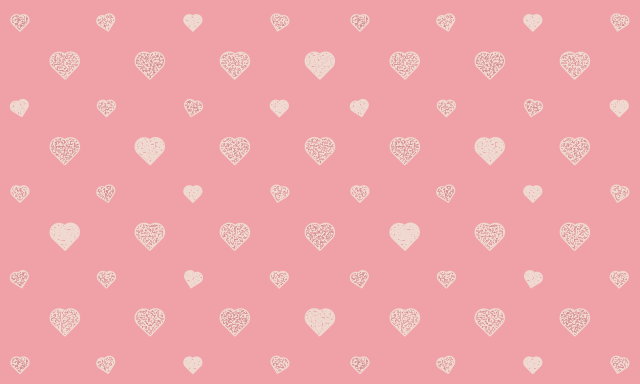
Give the GLSL for this pattern, as a WebGL 2 fragment shader.

```glsl
#version 300 es
precision highp float;
// Two interleaved grids of cream hearts, large and small, on a flat pink ground.
// Each heart is a distance function with a thin rim and a grainy gradient-noise
// fill; a few per four-by-four tile are nearly solid, and small ones tilt.

uniform vec2 u_resolution;
out vec4 fragColor;

// Layout, in units of one column spacing
const float COLUMNS = 7.53;
const float ROW_PITCH = 1.007;
const vec2 LARGE_ORIGIN = vec2(0.763, 0.725);
const vec2 SMALL_ORIGIN = vec2(0.235, 0.22);
const float LARGE_SCALE = 0.27;
const float SMALL_SCALE = 0.17;
const float LARGE_SPREAD = 1.0;     // column spacing inside a tile of four
const float SMALL_SPREAD = 1.017;
const float LARGE_TILT = 0.02;
const float SMALL_TILT = 0.23;

// Solid hearts: one bit per column, one entry per row from the bottom
const ivec4 LARGE_SOLID = ivec4(8, 1, 2, 8);
const ivec4 SMALL_SOLID = ivec4(4, 4, 4, 9);

// Surface
const float RIM_WIDTH = 0.014;
const float GRAIN_FREQ = 46.0;
const float GRAIN_SOFTNESS = 0.14;
const float FADED_LEVEL = 0.02;     // noise level above which specks show
const float SOLID_LEVEL = 0.36;
const float LEVEL_VARIATION = 0.12;
const float DARK_LEVEL = 0.24;

const vec3 GROUND = vec3(0.937, 0.631, 0.653);
const vec3 CREAM = vec3(0.94, 0.85, 0.815);
const vec3 SPECK = vec3(0.90, 0.67, 0.675);
const vec3 DARK_SPECK = vec3(0.81, 0.53, 0.545);

vec2 hash2(vec2 p) {
    vec3 q = fract(vec3(p.xyx) * vec3(0.1031, 0.1030, 0.0973));
    q += dot(q, q.yzx + 33.33);
    return fract((q.xx + q.yz) * q.zy);
}

float cornerSlope(vec2 cell, vec2 offset) {
    float angle = 6.28319 * hash2(cell).x;
    return dot(vec2(cos(angle), sin(angle)), offset);
}

float gradientNoise(vec2 p) {
    vec2 i = floor(p), f = fract(p);
    vec2 w = f * f * f * (f * (f * 6.0 - 15.0) + 10.0);
    vec2 e = vec2(0.0, 1.0);
    float low = mix(cornerSlope(i, f), cornerSlope(i + e.yx, f - e.yx), w.x);
    float high = mix(cornerSlope(i + e.xy, f - e.xy), cornerSlope(i + e.yy, f - e.yy), w.x);
    return mix(low, high, w.y);
}

// Signed distance to a slightly rounded heart, about 1.3 wide, centred on the origin
float heartDistance(vec2 p) {
    p = vec2(abs(p.x), p.y + 0.55);
    float d;
    if (p.x + p.y > 1.0) {
        d = length(p - vec2(0.25, 0.75)) - 0.35355;
    } else {
        vec2 toNotch = p - vec2(0.0, 1.0);
        vec2 toSide = p - 0.5 * max(p.x + p.y, 0.0);
        d = sqrt(min(dot(toNotch, toNotch), dot(toSide, toSide))) * sign(p.x - p.y);
    }
    return d - 0.06;
}

float speckMask(vec2 p, float level) {
    return smoothstep(level - GRAIN_SOFTNESS, level + GRAIN_SOFTNESS, gradientNoise(p));
}

// Paints one grid of hearts over the colour below
vec3 paintHearts(vec3 below, vec2 p, vec2 origin, float spread, float scale,
                 float tilt, ivec4 solidRows, float pixel) {
    // Nearest heart: tile of four columns, then column and row in it
    vec2 q = p - origin;
    float tile = floor((q.x + 0.5) / 4.0);
    float column = clamp(floor((q.x - 4.0 * tile) / spread + 0.5), 0.0, 3.0);
    float row = floor(q.y / ROW_PITCH + 0.5);
    q -= vec2(4.0 * tile + column * spread, row * ROW_PITCH);

    // Tilt swings over the columns, shifted by one on odd rows
    float angle = tilt * sin(1.570796 * (column + mod(row, 2.0)));
    float c = cos(angle), s = sin(angle);
    q = vec2(c * q.x + s * q.y, c * q.y - s * q.x);
    float d = heartDistance(q / scale) * scale;

    // Grainy fill, sparse on solid hearts
    bool solid = ((solidRows[int(row) & 3] >> int(column)) & 1) == 1;
    vec2 seed = hash2(vec2(column, mod(row, 4.0)) + 17.0 * scale);
    float level = (solid ? SOLID_LEVEL : FADED_LEVEL) + LEVEL_VARIATION * (seed.x - 0.5);
    vec2 grain = q * GRAIN_FREQ + 90.0 * seed + 40.0;
    vec3 fill = mix(CREAM, SPECK, speckMask(grain, level));
    float dark = speckMask(grain * 0.9 + 57.3, DARK_LEVEL + 0.3 * (seed.y - 0.5));
    fill = mix(fill, DARK_SPECK, dark * (solid ? 0.12 : 0.75));

    // Clean rim around the fill
    float rim = smoothstep(-0.5, 0.5, (d + RIM_WIDTH) / pixel);
    float cover = smoothstep(0.7, -0.7, d / pixel);
    return mix(below, mix(fill, CREAM, rim), cover);
}

void main() {
    float pixel = COLUMNS / u_resolution.x;
    vec2 p = gl_FragCoord.xy * pixel;
    vec3 color = paintHearts(GROUND, p, LARGE_ORIGIN, LARGE_SPREAD, LARGE_SCALE,
                             LARGE_TILT, LARGE_SOLID, pixel);
    color = paintHearts(color, p, SMALL_ORIGIN, SMALL_SPREAD, SMALL_SCALE,
                        SMALL_TILT, SMALL_SOLID, pixel);
    fragColor = vec4(color, 1.0);
}
```
